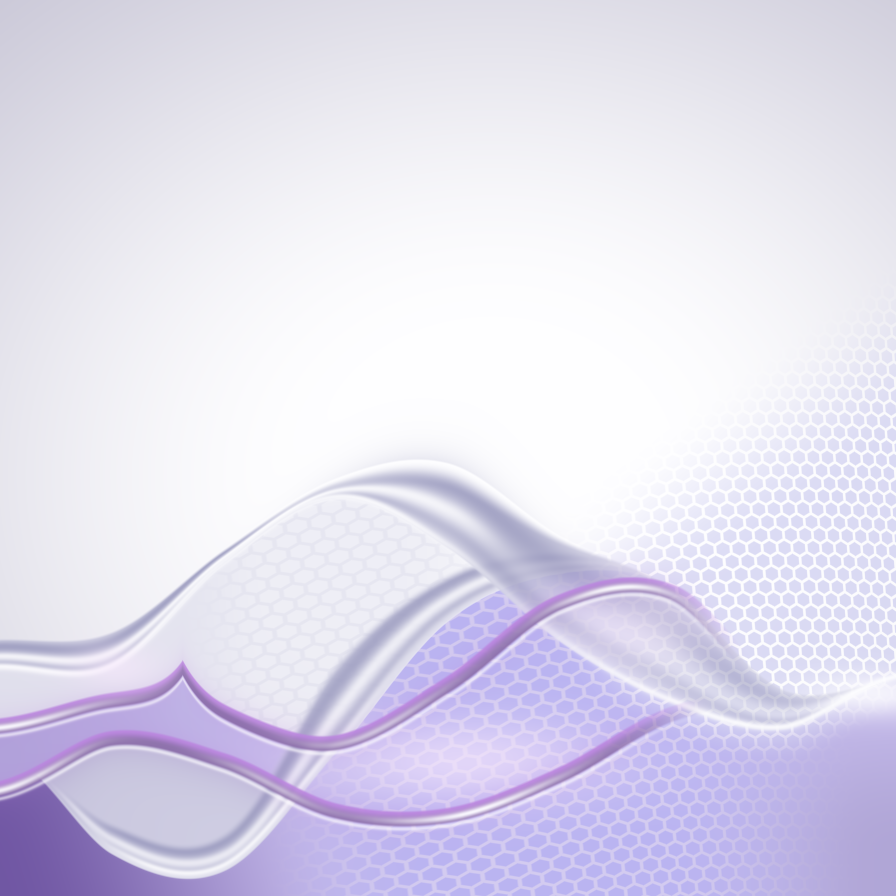
Give the GLSL for this background, as a WebGL 1 fragment shader.

```glsl
precision highp float;
// Satin lilac ribbons over a pale backdrop with a warped honeycomb mesh.
uniform vec2 u_resolution;

// Palette
const vec3 WHITE = vec3(.995, .995, 1.);
const vec3 VIGNETTE = vec3(.76, .75, .82);
const vec3 STEEL = vec3(.61, .61, .75);
const vec3 MIST = vec3(.88, .88, .93);
const vec3 PURPLE = vec3(.44, .34, .64);
const vec3 LAVENDER = vec3(.77, .73, .92);
const vec3 DUSK = vec3(.69, .65, .84);
const vec3 IRIS = vec3(.72, .7, .95);
const vec3 ORCHID = vec3(.73, .52, .87);
const vec3 PLUM = vec3(.53, .41, .65);
const vec3 BLUSH = vec3(.97, .91, .99);

// Ribbon heights at even steps, left and right half; all end at TAIL
const float TAIL = .242;
const vec4 CREST_L = vec4(.288, .296, .388, .466);
const vec4 CREST_R = vec4(.483, .402, .345, .232);
const vec4 HEM_L = vec4(.253, .254, .37, .443);
const vec4 HEM_R = vec4(.388, .284, .215, .186);
const vec4 UPPER_L = vec4(.19, .215, .195, .171);
const vec4 UPPER_R = vec4(.236, .328, .339, .228);
const vec4 LOWER_L = vec4(.12, .176, .151, .095);
const vec4 LOWER_R = vec4(.09, .135, .203, .225);
const vec4 ARCH_L = vec4(.17, .085, .075, .264);
const vec4 ARCH_R = vec4(.362, .387, .352, .235);
const vec4 BASE_L = vec4(.167, .047, .028, .16);
const vec4 BASE_R = vec4(.307, .36, .345, .23);
const float EDGE = .0015;
const float STRAND = .009;
const vec3 KINK = vec3(.204, .05, .03); // position, height, falloff

float ramp(float a, float b, float x) { return smoothstep(a, b, x); }
float inside(float d) { return ramp(-EDGE, EDGE, d); }
float bell(float x, float mid, float size) {
  float t = (x - mid) / size;
  return exp(-t * t);
}
float glow(vec2 p, float x, float y, float w, float h) { return bell(p.x, x, w) * bell(p.y, y, h); }

float kernel(float t) {
  t = abs(t);
  if (t < 1.) return (1.5 * t - 2.5) * t * t + 1.;
  return t < 2. ? ((2.5 - .5 * t) * t - 4.) * t + 2. : 0.;
}

// Smooth curve through the heights
float height(float x, vec4 left, vec4 right) {
  float t = x * 8., w = kernel(t - 8.), sum = TAIL * w;
  for (int i = 0; i < 4; i++) {
    float k = kernel(t - float(i)), m = kernel(t - float(i) - 4.);
    sum += left[i] * k + right[i] * m;
    w += k + m;
  }
  return sum / w;
}

// Signed distance, positive above the curve
float above(vec2 p, vec4 left, vec4 right) {
  float h = height(p.x, left, right);
  float slope = (height(p.x + .004, left, right) - h) / .004;
  return (p.y - h) / sqrt(1. + slope * slope);
}

// Hexagonal cells that narrow to the right
float honeycomb(vec2 p) {
  float bend = max(p.x - .55, 0.);
  bend *= bend;
  vec2 q = vec2(36. * p.x + 38. * bend + 5. * p.y, 60. * p.y - 12. * p.x + 18. * bend);
  vec2 s = vec2(1., 1.732);
  vec2 a = mod(q, s) - .5 * s, b = mod(q + .5 * s, s) - .5 * s;
  vec2 g = abs(dot(a, a) < dot(b, b) ? a : b);
  return 1. - ramp(.35, .46, max(g.x, dot(g, vec2(.5, .866))));
}

// Folds across a ribbon, t from 0 at the top to 1 at the bottom
vec3 satin(float t, float shine) {
  vec3 c = mix(MIST, STEEL, min(bell(t, .28, .22) + .6 * bell(t, .8, .11), 1.));
  return mix(c, WHITE, shine * bell(t, .58, .1));
}

// Narrow glossy band with an orchid rim
vec3 strand(vec3 col, float d, float sheen, float alpha) {
  float t = d / STRAND;
  vec3 body = mix(PLUM, ORCHID, ramp(-.4, .8, t));
  body = mix(body, WHITE, bell(t, -.25, .45) * sheen);
  col = mix(col, ORCHID, .25 * alpha * exp(-abs(t) * .6));
  col = mix(col, body, alpha * .9 * ramp(1.1, .7, abs(t)));
  return mix(col, WHITE, alpha * .6 * bell(t, -1.25, .25));
}

void main() {
  vec2 p = gl_FragCoord.xy / u_resolution;
  float x = p.x, cell = honeycomb(p);
  float kink = KINK.y * exp(-abs(x - KINK.x) / KINK.z);
  float crest = above(p, CREST_L, CREST_R), hem = above(p, HEM_L, HEM_R);
  float upper = above(p - vec2(0., kink), UPPER_L, UPPER_R), lower = above(p, LOWER_L, LOWER_R);
  float arch = above(p, ARCH_L, ARCH_R), base = above(p, BASE_L, BASE_R);

  // Backdrop and airy mesh
  vec3 col = mix(WHITE, VIGNETTE, ramp(.15, .9, length((p - vec2(.55, .47)) * vec2(.85, 1.))));
  float reach = ramp(-.02, .2, .75 * x - .05 - p.y) * ramp(.55, .75, x);
  col = mix(col, mix(WHITE, vec3(.83, .83, .95), cell), .8 * reach);

  // Floor and its mesh
  float mid = ramp(.3, .4, x);
  float under = max(inside(-upper), inside(-base) * mid);
  under = mix(under, ramp(.025, -.04, hem), ramp(.62, .75, x));
  vec3 ground = mix(PURPLE, LAVENDER, ramp(0., .42, x + .3 * p.y));
  ground = mix(ground, DUSK, ramp(.75, 1., x) * ramp(.25, .05, p.y));
  ground = mix(ground, LAVENDER, .75 * inside(lower));
  float zone = ramp(.28, .5, x) * ramp(.97, .72, x);
  ground = mix(ground, mix(mix(ground, WHITE, .3), IRIS, cell), zone * .85);
  ground = mix(ground, BLUSH, .65 * glow(p, .52, .15, .16, .05));
  col = mix(col, ground, under);

  // Veil and lower bubble
  float veil = inside(-hem) * inside(upper) * mix(1., inside(base), mid) * ramp(.62, .45, x);
  col = mix(col, mix(MIST, WHITE, .35 * cell * ramp(.2, .3, x)), .8 * veil);
  float bubble = inside(-lower) * inside(base) * ramp(.38, .3, x);
  col = mix(col, mix(MIST, STEEL, .2 + .35 * exp(-abs(lower) * 45.)), .9 * bubble);

  // Arch ribbon
  float band = ramp(0., .012, -arch) * inside(base) * ramp(.04, .15, x) * ramp(.72, .58, x);
  col = mix(col, satin(arch / min(arch - base, -.003), .6), .85 * band);
  col = mix(col, WHITE, .85 * bell(base, .006, .004) * ramp(.05, .18, x) * ramp(.5, .3, x));

  // Great ribbon with a blurred crest
  float blur = bell(x, .48, .12);
  col = mix(col, STEEL, .22 * exp(-max(crest, 0.) / .015) * blur * inside(crest));
  vec3 silk = satin(crest / min(crest - hem, -.003), .75 * ramp(.62, .5, x));
  silk = mix(silk, STEEL, .55 * glow(p, .58, .37, .07, .05));
  band = ramp(0., mix(.004, .028, blur), -crest) * inside(hem);
  col = mix(col, silk, band * mix(.9, .6, ramp(.55, .75, x)));
  col = mix(col, BLUSH, .4 * band * glow(p, .7, .3, .09, .05));
  col = mix(col, WHITE, .85 * bell(hem, .003, .004) * (1. - .7 * bell(x, .58, .1)));

  // Strands and highlights
  float sheen = bell(x, 0., .12) + bell(x, .69, .08) + .6 * bell(x, .42, .08);
  col = strand(col, upper, sheen, ramp(.84, .7, x));
  sheen = bell(x, 0., .09) + bell(x, .53, .1) + .5 * bell(x, .3, .06);
  col = strand(col, lower, min(sheen, 1.), ramp(.8, .66, x));
  col = mix(col, BLUSH, .55 * glow(p, .13, .255, .05, .025));
  col = mix(col, WHITE, .8 * glow(p, .98, .225, .08, .025));
  gl_FragColor = vec4(col, 1.);
}
```
